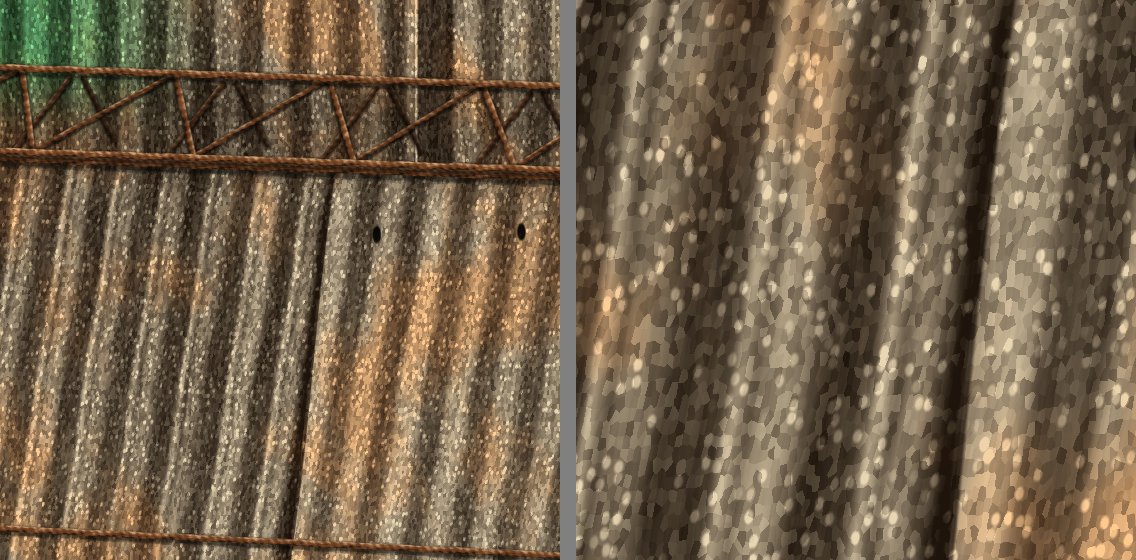
Left, the full canvas; right, a detail of the centre.
Reproduce this texture procedurally as a Shadertoy shader.

```glsl
const float PITCH = 0.0855;       // width of one corrugation
const float LEAN = 0.15;          // slant of the lower sheets
const float BAY = 0.287;          // spacing of the truss nodes
const float ROD = 0.0042;         // half width of a thin rod
const vec2 GRAIN = vec2(230.0, 125.0);
const vec2 FLECKS = vec2(135.0, 88.0);
const vec3 DARK = vec3(0.12, 0.08, 0.045);
const vec3 PALE = vec3(0.84, 0.77, 0.64);
const vec3 RUST = vec3(0.43, 0.25, 0.13);
const vec3 RUST_PALE = vec3(0.80, 0.62, 0.45);
const vec3 MOSS = vec3(0.62, 1.08, 0.86);
const vec3 EARTH = vec3(1.12, 0.95, 0.80);

float hash(vec2 p) {
    vec3 q = fract(p.xyx * 0.1031);
    q += dot(q, q.yzx + 33.33);
    return fract((q.x + q.y) * q.z);
}

// Cellular noise: distance to the nearest point, and its random value
vec2 cells(vec2 p) {
    vec2 base = floor(p), best = vec2(9.0, 0.0);
    for (int y = -1; y <= 1; y++)
    for (int x = -1; x <= 1; x++) {
        vec2 id = base + vec2(x, y);
        vec2 site = id + 0.15 + 0.7 * vec2(hash(id), hash(id + 71.0));
        float d = length(p - site);
        if (d < best.x) best = vec2(d, hash(id + 137.0));
    }
    return best;
}

// Layered sines, roughly -1 to 1
float waves(vec2 p) {
    float sum = 0.0, amp = 0.5;
    for (int i = 0; i < 5; i++) {
        sum += amp * sin(p.x + 1.7 * sin(p.y)) * cos(p.y * 0.8 - p.x * 0.3);
        p = mat2(1.5, 1.2, -1.2, 1.5) * p + 2.3;
        amp *= 0.62;
    }
    return sum;
}

// Brightness across the ridges; crisp adds a lit fold and its groove
float corrugation(float u, float crisp) {
    float d = fract(u + 0.5) - 0.5;
    float crest = 0.5 + 0.5 * cos(6.2832 * (u - 0.22));
    float fold = exp(-pow(d / 0.055, 2.0)) - 0.6 * exp(-pow((d - 0.13) / 0.05, 2.0));
    float wear = 0.8 + 0.4 * hash(vec2(floor(u + 0.28), 5.0));
    return 0.15 + 0.40 * wear * smoothstep(0.1, 0.95, crest) + 0.30 * crisp * fold;
}

// Rusty bar with a soft shadow, lit along its upper side
void paintRod(inout vec3 col, vec2 p, vec2 a, vec2 b, float halfWidth, float light) {
    vec2 axis = b - a, dir = normalize(axis);
    float h = clamp(dot(p - a, axis) / dot(axis, axis), 0.0, 1.0);
    vec2 off = p - a - axis * h;
    float along = h * length(axis);
    float twist = sin(along * 430.0 + off.y * 300.0);
    float rough = waves(vec2(along * 90.0, a.x * 20.0 + off.y * 300.0));
    float w = halfWidth * (1.0 + 0.18 * rough), d = length(off);
    float px = 1.0 / iResolution.y;
    col *= 1.0 - 0.55 * (1.0 - smoothstep(w, w * 2.4, length(off + vec2(0.0, w * 0.6))));
    float side = dot(off, vec2(-dir.y, dir.x)) * sign(dir.x) / w;
    float lit = 0.38 + 0.40 * side + 0.13 * twist + 0.35 * rough;
    vec3 metal = mix(RUST * 0.35, RUST, smoothstep(-0.2, 0.35, lit));
    metal = mix(metal, RUST_PALE, smoothstep(0.35, 1.0, lit));
    col = mix(col, metal * light, 1.0 - smoothstep(w - px, w + px, d));
}

float topChord(float x) { return 0.879 - 0.033 * x; }
float lowChord(float x) { return 0.724 - 0.034 * x; }

void mainImage(out vec4 fragColor, in vec2 fragCoord) {
    vec2 p = fragCoord / iResolution.xy;
    float px = 1.0 / iResolution.y;
    float upper = smoothstep(-px, px, p.y - lowChord(p.x));
    float blotch = waves(p * vec2(9.0, 6.0));

    // Lower sheets, overlapping at a slanted seam
    float slant = p.x - LEAN * (p.y - 0.69) + 0.0015 * sin(p.y * 23.0);
    float seam = p.x - 0.517 - 0.113 * p.y - 0.002 * sin(p.y * 9.0);
    float right = smoothstep(-px, px, seam);
    float u = (slant - 0.039) / PITCH;
    float lower = mix(corrugation(u, 1.0), corrugation(u - 0.6, 0.1) + 0.06, right);
    lower += 0.12 * smoothstep(0.025, 0.0, abs(seam - 0.025));
    lower -= 0.30 * smoothstep(-0.035, 0.0, seam) * (1.0 - right);
    lower *= 1.0 - 0.9 * smoothstep(0.0045, 0.0015, abs(seam));
    lower *= 0.75 + 0.25 * smoothstep(0.0, 0.08, lowChord(p.x) - p.y);
    lower += 0.07 * smoothstep(0.6, 0.1, p.y);

    // Upper sheets, upright, with a dark gap between them
    float v = (p.x - 0.047) / PITCH;
    float high = corrugation(v, 0.45) + 0.08 * smoothstep(0.8, 0.84, p.x);
    high *= mix(0.65, 1.0, smoothstep(-0.03, 0.03, p.y - topChord(p.x)));
    float gap = smoothstep(0.745, 0.748, p.x) * smoothstep(0.809, 0.805, p.x);
    high = mix(high, 0.06, 0.85 * gap);
    high += 0.4 * smoothstep(0.003, 0.001, abs(p.x - 0.743));
    float tone = mix(lower, high, upper);

    // Weathering: stretched grain, pale flecks and broad stains
    vec2 q = vec2(mix(slant, p.x, upper), p.y);
    vec2 grain = cells(q * GRAIN), fleck = cells(q * FLECKS + 19.0);
    float streak = waves(vec2(q.x * 160.0, q.y * 9.0));
    tone += 0.34 * (grain.y - 0.45) * (0.5 + tone) + 0.09 * streak + 0.09 * blotch;
    float chip = smoothstep(0.48, 0.2, fleck.x) * smoothstep(0.66, 0.9, fleck.y);
    tone += chip * (0.22 + 0.45 * clamp(tone, 0.0, 1.0)) * (1.0 - 0.6 * gap * upper);
    vec3 col = mix(DARK, PALE, clamp(tone + 0.04, 0.0, 1.1));
    col *= mix(vec3(1.0), EARTH, smoothstep(0.0, 0.8, blotch + 0.2));
    float moss = upper * smoothstep(0.42, 0.05, p.x) * smoothstep(0.74, 0.92, p.y);
    col = mix(col, col * MOSS + vec3(0.0, 0.05, 0.03), moss);

    // Nail holes
    for (int k = 0; k < 2; k++) {
        vec2 hole = (p - vec2(0.673 + 0.258 * float(k), 0.581 + 0.005 * float(k))) / vec2(0.008, 0.017);
        col *= 1.0 - 0.9 * smoothstep(1.1, 0.7, length(hole));
    }

    // Truss: dim far lattice, then near lattice, then chords
    for (int k = -1; k < 4; k++) {
        float n = float(k), foot = 0.058 + BAY * n, head = 0.039 + 0.274 * n;
        vec2 far = vec2(head + 0.085, topChord(head + 0.085) - 0.015);
        paintRod(col, p, vec2(far.x - 0.105, lowChord(far.x - 0.105)), far, ROD, 0.60);
        paintRod(col, p, far + vec2(0.025, 0.0), vec2(far.x + 0.08, lowChord(far.x) + 0.03), ROD, 0.38);
        vec2 node = vec2(foot, lowChord(foot) + 0.008), next = vec2(head + 0.274, topChord(head + 0.274));
        paintRod(col, p, node, next, ROD, 0.85);
        paintRod(col, p, vec2(head, topChord(head)), node, ROD * 1.25, 1.0);
    }
    paintRod(col, p, vec2(-0.1, topChord(-0.1)), vec2(1.1, topChord(1.1)), ROD * 1.5, 1.0);
    paintRod(col, p, vec2(-0.1, lowChord(-0.1) - 0.006), vec2(1.1, lowChord(1.1) - 0.006), ROD * 1.7, 0.9);
    paintRod(col, p, vec2(-0.1, lowChord(-0.1) + 0.006), vec2(1.1, lowChord(1.1) + 0.006), ROD * 1.4, 1.05);
    paintRod(col, p, vec2(-0.1, 0.061), vec2(1.1, 0.003), ROD * 1.3, 1.0);
    fragColor = vec4(clamp(col, 0.0, 1.0), 1.0);
}
```
